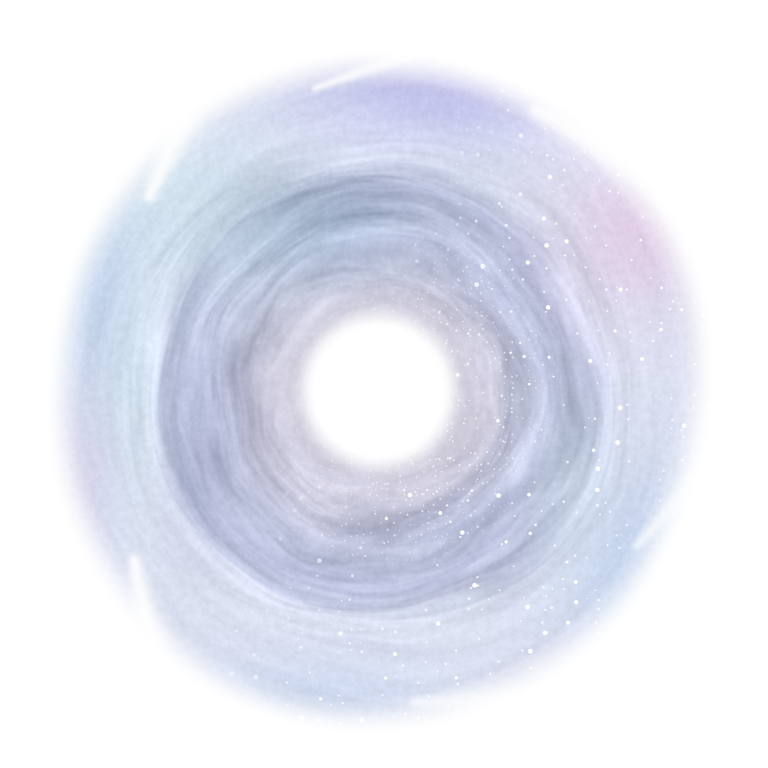
This background is drawn by a WebGL 2 fragment shader. Its source:

```glsl
#version 300 es
precision highp float;

uniform vec2 u_resolution;
out vec4 outColor;

const float TAU = 6.2831853;
const vec2 CENTER = vec2(0.493, 0.491);
const vec3 WHITE = vec3(1.0);
const vec3 INNER_GREY = vec3(0.82, 0.81, 0.87);
const vec3 MID_SLATE = vec3(0.74, 0.76, 0.86);
const vec3 OUTER_MIST = vec3(0.86, 0.88, 0.945);
const vec3 TEAL = vec3(0.63, 0.71, 0.81);
const vec3 ICE = vec3(0.82, 0.89, 0.935);
const vec3 PERIWINKLE = vec3(0.75, 0.75, 0.92);
const vec3 PINK = vec3(0.88, 0.80, 0.90);
const vec3 SKY = vec3(0.74, 0.81, 0.92);
const vec3 LILAC = vec3(0.83, 0.82, 0.92);
const vec3 SHADOW = vec3(0.60, 0.64, 0.77);

vec2 hash2(vec2 q) {
    vec3 h = fract(q.xyx * vec3(0.1031, 0.1030, 0.0973));
    h += dot(h, h.yzx + 33.33);
    return fract((h.xx + h.yz) * h.zy);
}

float corner(vec2 cell, vec2 offset, float period) {
    float a = TAU * hash2(vec2(mod(cell.x, period), cell.y) + 17.0).x;
    return dot(vec2(cos(a), sin(a)), offset);
}

// Gradient noise that repeats along x
float noise(vec2 q, float period) {
    vec2 i = floor(q), f = q - i;
    vec2 w = f * f * f * (f * (f * 6.0 - 15.0) + 10.0);
    vec2 e = vec2(1.0, 0.0);
    float low = mix(corner(i, f, period), corner(i + e, f - e, period), w.x);
    float high = mix(corner(i + e.yx, f - e.yx, period), corner(i + 1.0, f - 1.0, period), w.x);
    return mix(low, high, w.y);
}

// Soft elliptical patch of colour
vec3 wash(vec3 base, vec2 p, vec2 place, vec2 size, vec3 tint, float amount) {
    vec2 d = (p - place) / size;
    return mix(base, tint, amount * exp(-dot(d, d)));
}

// Soft white streak along a segment
float streak(vec2 p, vec2 a, vec2 b, float width) {
    vec2 ab = b - a;
    float t = clamp(dot(p - a, ab) / dot(ab, ab), 0.0, 1.0);
    float d = length(p - a - ab * t) / (width * (0.4 + 0.6 * t));
    return exp(-d * d);
}

// Brushed strokes running around the centre
float strokes(float turn, float r) {
    float sum = 0.0, around = 5.0, across = 26.0, gain = 1.0;
    for (int i = 0; i < 4; i++) {
        sum += gain * noise(vec2(turn * around, r * across + float(i) * 31.0), around);
        around *= 2.0;
        across *= 1.9;
        gain *= 0.72;
    }
    return sum;
}

// Overlapping arcs, crisp outside and fading inwards
float ribbons(vec2 p, float turn) {
    float sum = 0.0;
    for (int i = 0; i < 11; i++) {
        float k = float(i);
        vec2 shift = (hash2(vec2(k, 5.0)) - 0.5) * 0.035;
        float bend = 0.012 * noise(vec2(turn * 6.0, k * 7.3), 6.0);
        float d = 0.145 + 0.0155 * k - length(p - shift) + bend;
        float part = smoothstep(-0.1, 0.4, noise(vec2(turn * 4.0, k * 3.7 + 0.5), 4.0));
        sum += part * smoothstep(0.0, 0.004, d) * exp(-max(d, 0.0) / 0.014);
    }
    return sum;
}

// Scattered points of light, one per chosen cell
float sparkles(vec2 p, float cells, float chance, float size, float pixel) {
    vec2 q = p * cells, cell = floor(q);
    vec2 pick = hash2(cell + cells);
    vec2 place = 0.25 + 0.5 * hash2(cell + 71.0);
    float d = length(q - cell - place) / cells;
    float radius = size * (0.5 + 0.5 * pick.y);
    return step(pick.x, chance) * (1.0 - smoothstep(radius - pixel, radius + pixel, d));
}

void main() {
    float side = min(u_resolution.x, u_resolution.y);
    vec2 uv = (gl_FragCoord.xy - 0.5 * u_resolution) / side + 0.5;
    vec2 p = uv - CENTER;
    float r = length(p);
    float turn = fract(atan(p.y, p.x) / TAU);
    float bent = r + 0.03 * noise(vec2(turn * 5.0, r * 9.0), 5.0)
               + 0.012 * noise(vec2(turn * 13.0, r * 22.0), 13.0);

    // Radial base colours
    vec3 color = mix(INNER_GREY, MID_SLATE, smoothstep(0.12, 0.23, bent));
    color = mix(color, OUTER_MIST, smoothstep(0.265, 0.31, bent));

    // Regional tints
    color = wash(color, p, vec2(-0.10, 0.215), vec2(0.15, 0.07), TEAL, 0.75);
    color = wash(color, p, vec2(-0.23, 0.0), vec2(0.05, 0.17), SHADOW, 0.25);
    color = wash(color, p, vec2(-0.26, 0.24), vec2(0.14), ICE, 0.8);
    color = wash(color, p, vec2(-0.33, 0.0), vec2(0.045, 0.18), ICE, 0.8);
    color = wash(color, p, vec2(0.10, 0.39), vec2(0.20, 0.065), PERIWINKLE, 0.95);
    color = wash(color, p, vec2(0.34, 0.21), vec2(0.10, 0.11), PINK, 0.9);
    color = wash(color, p, vec2(0.35, -0.24), vec2(0.11, 0.13), SKY, 0.8);
    color = wash(color, p, vec2(-0.39, 0.16), vec2(0.06, 0.16), SKY, 0.9);
    color = wash(color, p, vec2(-0.39, -0.12), vec2(0.05, 0.10), LILAC, 0.8);
    color = wash(color, p, vec2(-0.10, -0.40), vec2(0.18, 0.05), SKY, 0.5);
    color = wash(color, p, vec2(0.25, -0.12), vec2(0.05, 0.10), ICE, 0.6);

    // Paint texture
    float band = smoothstep(0.10, 0.18, r) * (1.0 - smoothstep(0.27, 0.36, r));
    float brush = strokes(turn, bent);
    color += brush * mix(0.035, 0.12, band);
    color = mix(color, SHADOW, min(0.32 * ribbons(p, turn), 0.5) * mix(0.35, 1.0, band));
    color += 0.028 * noise(uv * 95.0, 4096.0) + 0.02 * noise(uv * 210.0, 4096.0);

    // Lights gathered on the right and below
    float pixel = 0.7 / side;
    float region = smoothstep(-0.16, 0.16, p.x - 0.45 * p.y);
    float dust = region * (1.0 - smoothstep(0.16, 0.27, r));
    float light = sparkles(p, 34.0, 0.20, 0.0032, pixel) * region;
    light += sparkles(p, 72.0, 0.16, 0.0018, pixel) * region * 0.8;
    light += sparkles(p, 130.0, 0.30, 0.0014, pixel) * dust * 0.7;
    color = mix(color, WHITE, clamp(light, 0.0, 1.0));

    // Soft hole, ragged rim and wispy gaps
    float rim = 0.432 + 0.022 * noise(vec2(turn * 7.0, 2.4), 7.0);
    float cover = smoothstep(0.082, 0.118, r) * (1.0 - smoothstep(rim - 0.045, rim + 0.012, r));
    cover *= 1.0 - 0.75 * streak(uv, vec2(0.41, 0.885), vec2(0.53, 0.928), 0.011);
    cover *= 1.0 - 0.85 * streak(uv, vec2(0.195, 0.745), vec2(0.235, 0.84), 0.022);
    cover *= 1.0 - 0.85 * streak(uv, vec2(0.175, 0.27), vec2(0.195, 0.165), 0.022);
    cover *= 1.0 - 0.80 * streak(uv, vec2(0.70, 0.855), vec2(0.88, 0.76), 0.028);
    cover *= 1.0 - 0.60 * streak(uv, vec2(0.83, 0.29), vec2(0.92, 0.39), 0.016);
    cover *= 1.0 - 0.60 * streak(uv, vec2(0.54, 0.085), vec2(0.66, 0.09), 0.018);
    outColor = vec4(mix(WHITE, clamp(color, 0.0, 1.0), cover), 1.0);
}
```
